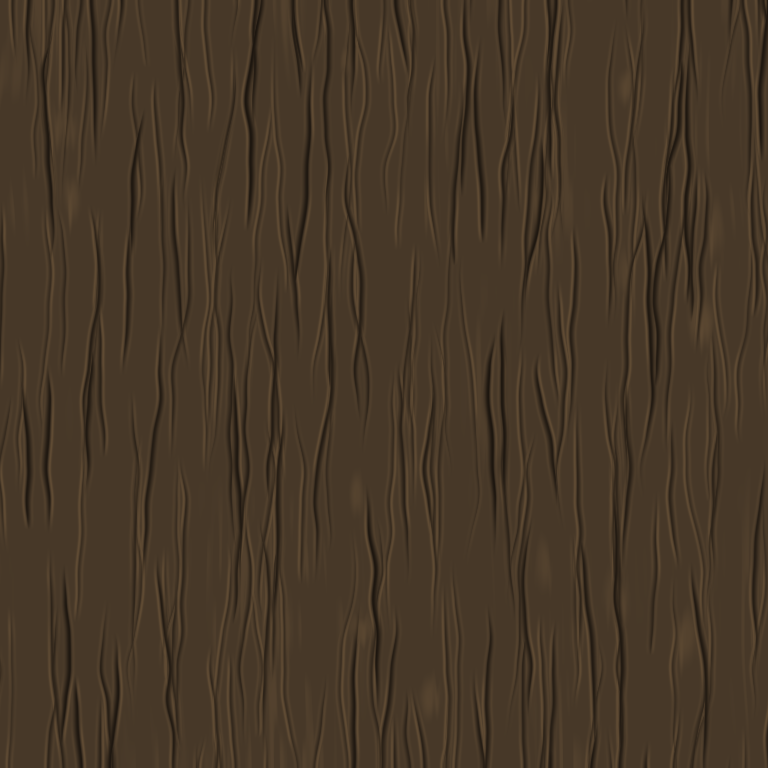
Reproduce this texture procedurally as a Shadertoy shader.

```glsl
// Dark brown painted wood bark: a flat ground cut by long, tapering vertical cracks.
// Each crack wanders on 1D noise, with a dark core, a soft shaded side and a pale rim.
// Sparse brushed patches and faint hairlines of the rim colour are laid over the ground.
#define LAYERS 7
#define COLUMNS 11.0
#define ROWS 2.2
#define CRACK_WIDTH 0.0021
#define RIM_WIDTH 0.0018
#define WANDER 0.020
#define SLANT 0.06
#define PATCH_GRID 8.0
#define PATCH_SHARE 0.30
#define GROUND vec3(0.278, 0.220, 0.157)
#define RIM vec3(0.385, 0.302, 0.207)
#define CORE vec3(0.110, 0.084, 0.058)

float hash(vec2 p) {
    return fract(sin(dot(p, vec2(127.1, 311.7))) * 43758.5453);
}

float noise(vec2 p) {
    vec2 i = floor(p), f = fract(p);
    f = f * f * (3.0 - 2.0 * f);
    float low = mix(hash(i), hash(i + vec2(1, 0)), f.x);
    float high = mix(hash(i + vec2(0, 1)), hash(i + vec2(1, 1)), f.x);
    return mix(low, high, f.y);
}

float bell(float x) {
    return exp(-x * x);
}

// One crack inside its cell: x is the darkness, y the rim light.
vec2 crack(vec2 uv, float column, float layer) {
    vec2 lane = vec2(column, layer * 19.0);
    float along = uv.y * ROWS + hash(lane + 3.7);
    vec2 id = lane + vec2(0.0, 137.0 * floor(along));
    float size = mix(0.45, 0.98, hash(id + 1.3));
    float start = (1.0 - size) * hash(id + 2.9);
    float t = (fract(along) - start) / size;
    if (t <= 0.0 || t >= 1.0) return vec2(0.0);

    // Pointed at both ends, widest at a random height
    float s = pow(t, mix(0.6, 1.6, hash(id + 4.1)));
    float taper = 4.0 * s * (1.0 - s);

    // Wandering centre line
    float seed = floor(hash(id + 5.3) * 400.0);
    float path = (column + hash(id + 6.7)) / COLUMNS;
    path += (hash(id + 7.9) - 0.4) * SLANT * (t - 0.5) * size;
    path += (noise(vec2(uv.y * 8.0, seed)) - 0.5) * WANDER;
    path += (noise(vec2(uv.y * 23.0, seed + 9.0)) - 0.5) * WANDER * 0.3;

    // Crisp edge on the rim side, soft shade on the other
    float d = (uv.x - path) * (hash(id + 8.3) < 0.6 ? 1.0 : -1.0);
    float strength = hash(id + 9.1);
    float width = CRACK_WIDTH * (0.35 + 0.65 * taper) * mix(0.5, 1.15, strength);
    float dark = bell(d / (width * (d > 0.0 ? 1.9 : 0.8)));
    dark *= smoothstep(0.0, 0.75, taper) * mix(0.25, 1.0, strength);

    float breaks = smoothstep(0.15, 0.65, noise(vec2(uv.y * 14.0, seed + 31.0)));
    float rim = bell((d + 1.3 * width + 0.0016) / RIM_WIDTH);
    rim += 0.45 * bell((d - 2.6 * width - 0.0018) / RIM_WIDTH);
    rim *= smoothstep(0.0, 0.6, taper) * mix(0.3, 0.9, breaks);
    return vec2(dark, rim);
}

// Scattered rubbed spots with ragged, streaked ends
float brushedPatches(vec2 uv) {
    vec2 cell = floor(uv * PATCH_GRID);
    float streak = noise(vec2(uv.x * 230.0, uv.y * 7.0));
    float light = 0.0;
    for (int j = -1; j <= 1; j++)
    for (int i = -1; i <= 1; i++) {
        vec2 id = cell + vec2(i, j);
        if (hash(id + 51.0) > PATCH_SHARE) continue;
        vec2 center = (id + vec2(hash(id + 52.0), hash(id + 53.0))) / PATCH_GRID;
        vec2 radius = vec2(mix(0.007, 0.021, hash(id + 54.0)),
                           mix(0.020, 0.042, hash(id + 55.0)));
        vec2 q = (uv - center) / radius;
        q.y += (streak - 0.5) * 0.9;
        light = max(light, (1.0 - smoothstep(0.2, 1.2, length(q))) * (0.3 + 0.5 * streak));
    }
    return light;
}

// Faint vertical hairlines, grouped in drifting zones
float hairlines(vec2 uv) {
    float bend = (noise(uv * vec2(5.0, 6.0)) - 0.5) * 0.02;
    float streak = noise(vec2((uv.x + bend) * 170.0, uv.y * 11.0));
    float zone = smoothstep(0.52, 0.85, noise(uv * vec2(11.0, 4.0) + 40.0));
    return smoothstep(0.55, 0.95, streak) * zone * 0.45;
}

void mainImage(out vec4 fragColor, in vec2 fragCoord) {
    vec2 uv = fragCoord / iResolution.xy;
    float dark = 0.0;
    float light = max(brushedPatches(uv), hairlines(uv));

    // Overlapping lanes of cracks, each shifted sideways
    for (int k = 0; k < LAYERS; k++) {
        float layer = float(k) + 1.0;
        vec2 p = uv + vec2(layer * 0.371, 0.0);
        float column = floor(p.x * COLUMNS);
        for (int n = -1; n <= 1; n++) {
            vec2 mark = crack(p, column + float(n), layer);
            dark = max(dark, mark.x);
            light = max(light, mark.y);
        }
    }

    vec3 color = mix(GROUND, RIM, min(light, 1.0));
    color = mix(color, CORE, dark);
    fragColor = vec4(color, 1.0);
}
```
